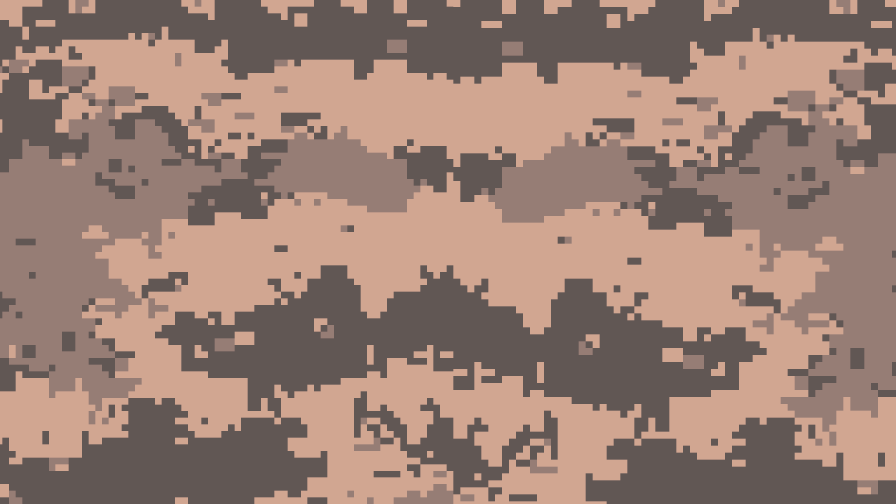
Reproduce this pattern procedurally as a Shadertoy shader.

```glsl
// Digital camouflage in three tones, mirrored about a vertical axis.
// Stretched noise, sampled on a square grid, gives dark and grey patches;
// offset bricks chip their outlines and small rectangles dot them.

const vec3 SAND  = vec3(0.82, 0.65, 0.57);
const vec3 TAUPE = vec3(0.59, 0.49, 0.46);
const vec3 UMBER = vec3(0.38, 0.34, 0.33);
const float ROWS = 76.0; // grid cells per canvas height

float hash(vec2 p) {
    vec3 q = fract(p.xyx * vec3(0.1031, 0.1030, 0.0973));
    q += dot(q, q.yzx + 33.33);
    return fract((q.x + q.y) * q.z);
}

vec2 hash2(vec2 p) {
    return vec2(hash(p + 17.0), hash(p + 71.0));
}

float noise(vec2 p) {
    vec2 i = floor(p), f = fract(p);
    f = f * f * (3.0 - 2.0 * f);
    return mix(mix(hash(i), hash(i + vec2(1, 0)), f.x),
               mix(hash(i + vec2(0, 1)), hash(i + vec2(1, 1)), f.x), f.y);
}

// Two octaves: broad patches and their ragged lobes
float patches(vec2 p, vec2 freq, float seed) {
    return 0.54 * noise(p * freq + seed) + 0.46 * noise(p * freq * 2.4 + seed + 40.0);
}

// Index of the brick that holds a cell; each course is shifted at random
vec2 brick(vec2 cell, vec2 size) {
    float course = floor(cell.y / size.y);
    float shift = floor(hash(vec2(course, size.x)) * size.x);
    return vec2(floor((cell.x + shift) / size.x), course) + size * 31.0;
}

// True inside a small rectangle placed at random in a coarse tile
bool inSpeck(vec2 cell, vec2 tile, float chance) {
    vec2 id = floor(cell / tile);
    vec2 size = 1.0 + floor(hash2(id + 130.0) * vec2(4.0, 2.6));
    vec2 corner = floor(hash2(id + 210.0) * (tile - size + 1.0));
    vec2 local = cell - id * tile - corner;
    return hash(id + 300.0) < chance
        && all(greaterThanEqual(local, vec2(0))) && all(lessThan(local, size));
}

vec3 camouflage(vec2 uv, float aspect) {
    // Fold about the axis; the right half is slightly larger
    uv.x -= 0.506 * aspect;
    vec2 p = vec2(abs(uv.x), 1.0 - uv.y) / (uv.x > 0.0 ? 1.05 : 1.0);
    vec2 cell = floor(p * ROWS);

    // Stepped outlines: shift bricks of cells together
    vec2 q = cell + 0.5;
    q += (hash2(brick(cell, vec2(4, 3))) - 0.5) * vec2(5.0, 3.4);
    q += (hash2(brick(cell, vec2(2, 2))) - 0.5) * vec2(2.4, 1.6);
    q /= ROWS;
    float chip = hash(brick(cell, vec2(3, 2)) + 9.0) - 0.5;

    // Dark patches gather in horizontal bands, most clearly near the top
    float bands = mix(0.25, 0.07, q.y) * cos(21.7 * (q.y - 0.05));
    float dark = patches(q, vec2(4.2, 8.0), 23.3) + bands + 0.1 * chip;
    // Grey patches lie over both, more of them toward the sides
    float grey = patches(q, vec2(4.4, 6.4), 61.7) + 0.12 * (q.x - 0.45) - 0.07 * chip;

    int tone = grey > 0.62 ? 1 : dark > 0.505 ? 2 : 0;
    if (inSpeck(cell, vec2(9, 8), 0.4)) tone = (tone + 1) % 3;
    if (inSpeck(cell + 5.0, vec2(11, 9), 0.4)) tone = (tone + 2) % 3;
    return tone == 0 ? SAND : tone == 1 ? TAUPE : UMBER;
}

void mainImage(out vec4 fragColor, in vec2 fragCoord) {
    float aspect = iResolution.x / iResolution.y;
    vec3 color = vec3(0);
    // Average 3 x 3 samples to smooth the cell edges
    for (int i = 0; i < 9; i++) {
        vec2 offset = (vec2(i % 3, i / 3) - 1.0) / 3.0;
        color += camouflage((fragCoord + offset) / iResolution.y, aspect);
    }
    fragColor = vec4(color / 9.0, 1.0);
}
```
